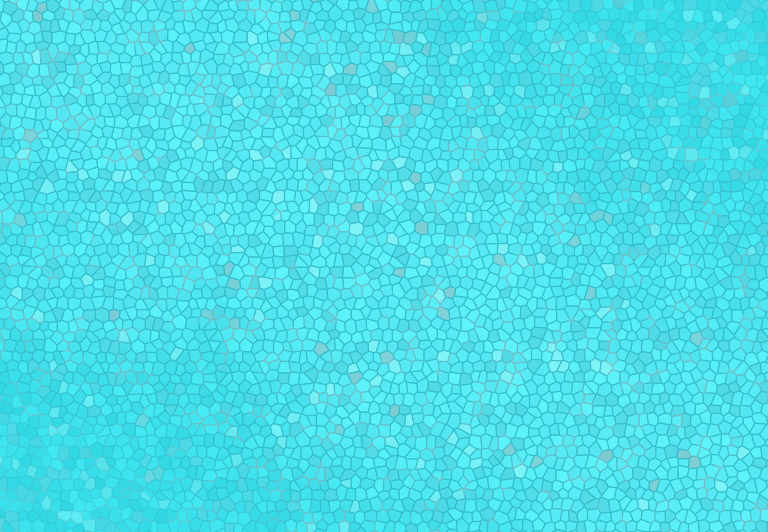
Write a Shadertoy shader that draws this pattern.

```glsl
// Irregular cyan mosaic of small rounded tiles with thin grey-teal joints.

float hash(vec2 p) {
    vec3 q = fract(vec3(p.xyx) * 0.1031);
    q += dot(q, q.yzx + 33.33);
    return fract((q.x + q.y) * q.z);
}

float noise(vec2 p) {
    vec2 i = floor(p), f = fract(p);
    f = f * f * (3.0 - 2.0 * f);
    return mix(mix(hash(i), hash(i + vec2(1, 0)), f.x),
               mix(hash(i + vec2(0, 1)), hash(i + vec2(1, 1)), f.x), f.y);
}

// Jittered tile centre; odd rows are shifted by half a tile.
vec2 tileCentre(vec2 id) {
    vec2 jitter = vec2(hash(id + 17.3), hash(id + 71.9)) - 0.5;
    return id + 0.5 + vec2(0.5 * mod(id.y, 2.0), 0.0) + 0.68 * jitter;
}

// Returns the nearest tile id (xy) and the distance to its border (z).
vec3 mosaic(vec2 p) {
    vec2 base = floor(p), nearestId = base, toNearest = vec2(0.0);
    float best = 1e3;
    for (int y = -2; y <= 2; y++)
    for (int x = -2; x <= 2; x++) {
        vec2 id = base + vec2(x, y);
        vec2 d = tileCentre(id) - p;
        if (dot(d, d) < best) {
            best = dot(d, d);
            nearestId = id;
            toNearest = d;
        }
    }
    float border = 1e3;
    for (int y = -2; y <= 2; y++)
    for (int x = -2; x <= 2; x++) {
        vec2 id = nearestId + vec2(x, y);
        if (x == 0 && y == 0) continue;
        vec2 d = tileCentre(id) - p;
        border = min(border, dot(0.5 * (d + toNearest), normalize(d - toNearest)));
    }
    return vec3(nearestId, border);
}

void mainImage(out vec4 fragColor, in vec2 fragCoord) {
    vec2 uv = fragCoord / iResolution.xy;
    vec2 p = fragCoord / iResolution.y * 50.0;
    float pixel = 50.0 / iResolution.y;

    vec3 tile = mosaic(p);
    vec2 id = tile.xy;
    float tone = hash(id + 5.1), accent = hash(id + 43.7);

    // Deeper tint toward the upper right and lower left corners.
    float cloud = noise(p * 0.09 + 3.0) * 0.6 + noise(p * 0.25) * 0.4;
    float corner = abs(uv.x + uv.y - 1.0) + 0.4 * (cloud - 0.5);
    float depth = smoothstep(0.1, 0.85, corner);
    float core = 1.0 - smoothstep(0.15, 0.5, length(uv - vec2(0.5, 0.48)));

    // Tile colour: mostly light cyan, with a few dull tiles.
    vec3 light = mix(vec3(0.33, 0.90, 0.945), vec3(0.37, 0.955, 0.985), tone);
    vec3 deep = mix(vec3(0.19, 0.84, 0.89), vec3(0.25, 0.91, 0.95), tone);
    vec3 col = mix(light, deep, depth);
    col = mix(col, vec3(0.31, 0.84, 0.89), 0.75 * step(0.87, accent));

    // Rare pale and rosy grey accents.
    float pale = step(accent, 0.015 + 0.025 * core + 0.04 * depth);
    col = mix(col, vec3(0.55, 0.96, 0.97), pale * mix(0.7, 0.4, depth));
    float rosy = step(0.984, hash(id + 91.3));
    col = mix(col, vec3(0.56, 0.77, 0.79), rosy * mix(0.7, 0.35, depth));

    // Thin joints, uneven in tint and fading in the deep corners.
    float joint = 1.0 - smoothstep(0.06 - 0.5 * pixel, 0.06 + 0.6 * pixel, tile.z);
    vec3 jointCol = mix(vec3(0.20, 0.73, 0.78), vec3(0.46, 0.73, 0.76),
                        smoothstep(0.55, 0.9, noise(p * 0.8 + 40.0)));
    float fade = mix(0.9, 0.4, smoothstep(0.5, 0.95, corner));
    col = mix(col, jointCol, joint * fade);

    fragColor = vec4(col, 1.0);
}
```
